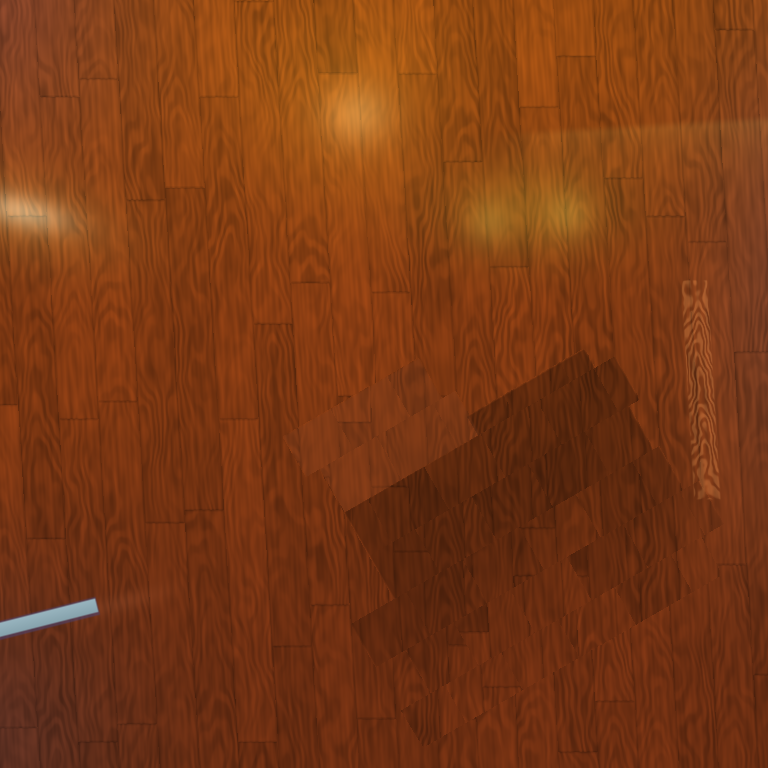
Write a WebGL 1 fragment shader that draws this texture.

```glsl
precision highp float;
// A polished oak strip floor: slightly leaning planks with ring and fibre grain,
// a tilted patch of broken, darker blocks, soft lamp reflections and a pale rod.
// Grain is contour lines of stretched gradient noise; light is summed gaussians.

uniform vec2 u_resolution;

#define PLANK_WIDTH 0.052
#define PLANK_LENGTH 0.42
#define PLANK_LEAN 0.06
#define TONE_SPREAD 0.13
#define RING_DEPTH 0.19
#define FIBRE_DEPTH 0.16
#define SEAM_DEPTH 0.13
#define BLOCK_SIZE vec2(0.085, 0.065)
#define PATCH_ORIGIN vec2(0.449, 0.333)
#define PATCH_DARKNESS 0.23
#define EDGE 0.0015

float hash(vec2 p) {
  vec3 q = fract(vec3(p.xyx) * 0.1031);
  q += dot(q, q.yzx + 33.33);
  return fract((q.x + q.y) * q.z);
}

float gradientDot(vec2 cell, vec2 toPoint) {
  float angle = 6.2832 * hash(cell);
  return dot(vec2(cos(angle), sin(angle)), toPoint);
}

float gradientNoise(vec2 p) {
  vec2 i = floor(p), f = fract(p);
  vec2 u = f * f * f * (f * (f * 6.0 - 15.0) + 10.0);
  vec2 e = vec2(1.0, 0.0);
  return mix(mix(gradientDot(i, f), gradientDot(i + e, f - e), u.x),
             mix(gradientDot(i + e.yx, f - e.yx), gradientDot(i + 1.0, f - 1.0), u.x), u.y);
}

float glow(vec2 p, vec2 centre, vec2 radius) {
  vec2 d = (p - centre) / radius;
  return exp(-dot(d, d));
}

float box(vec2 p, vec2 low, vec2 high) {
  vec2 s = smoothstep(low - EDGE, low + EDGE, p) * (1.0 - smoothstep(high - EDGE, high + EDGE, p));
  return s.x * s.y;
}

// Dark ring lines: straight on some planks, arched on others.
float rings(vec2 local, float y, float seed) {
  float wobble = gradientNoise(vec2(local.x * 1.3 + seed * 91.0, y * 9.0 + seed * 37.0));
  float ripple = gradientNoise(vec2(local.x * 4.0 + seed * 53.0, y * 34.0));
  float straight = local.x * 4.5 + wobble * 3.5;
  float arched = y * 17.0 + 5.0 * sqrt(local.x * local.x + 0.02) + wobble * 2.5;
  float phase = mix(straight, arched, step(0.58, seed)) + ripple * 0.6;
  return smoothstep(0.0, 1.0, 0.5 + 0.5 * sin(6.2832 * phase));
}

// Brightness factor of the planks, around one.
float wood(vec2 p) {
  float x = (p.x + PLANK_LEAN * p.y) / PLANK_WIDTH;
  float column = floor(x);
  float along = p.y / PLANK_LENGTH + hash(vec2(column, 7.0)) * 5.0;
  float seed = hash(vec2(column, floor(along)) + 19.0);
  vec2 local = vec2(fract(x) - 0.5, fract(along) - 0.5);
  float sideGap = (0.5 - abs(local.x)) * PLANK_WIDTH;
  float endGap = (0.5 - abs(local.y)) * PLANK_LENGTH;
  float seam = 1.0 - smoothstep(0.0, 0.0028, min(sideGap, endGap));
  float fibre = gradientNoise(vec2(x * 11.0, p.y * 13.0 + seed * 40.0))
              + 0.6 * gradientNoise(vec2(x * 5.0, p.y * 30.0));
  float patchy = 0.55 + 0.9 * gradientNoise(p * vec2(14.0, 5.0) + seed * 9.0);
  float tone = 1.06 + TONE_SPREAD * (hash(vec2(seed * 311.0, column)) - 0.5);
  return tone - RING_DEPTH * patchy * rings(local, p.y, seed) + FIBRE_DEPTH * fibre - SEAM_DEPTH * seam;
}

// Room light on the varnish, before lamps.
vec3 floorColour(vec2 p) {
  vec3 c = mix(vec3(0.415, 0.175, 0.065), vec3(0.51, 0.225, 0.068), smoothstep(0.1, 0.65, p.y));
  c = mix(c, vec3(0.57, 0.28, 0.065), smoothstep(0.55, 1.0, p.y));
  c = mix(c, vec3(0.45, 0.23, 0.16), 0.85 * glow(p, vec2(-0.02, 1.02), vec2(0.2, 0.25)));
  c = mix(c, vec3(0.46, 0.25, 0.17), 0.8 * glow(p, vec2(1.05, 0.65), vec2(0.14, 0.35)));
  return mix(c, vec3(0.32, 0.17, 0.13), 0.85 * glow(p, vec2(-0.03, 0.03), vec2(0.2, 0.2)));
}

void main() {
  vec2 p = gl_FragCoord.xy / u_resolution;

  // Tilted patch: rows of blocks with ragged ends, fading towards the lower right.
  vec2 d = p - PATCH_ORIGIN;
  vec2 r = vec2(0.866 * d.x + 0.5 * d.y, 0.866 * d.y - 0.5 * d.x);
  float row = floor(r.y / BLOCK_SIZE.y);
  float start = -0.045 * mod(row, 2.0) * step(row, -2.0) - 0.02 * step(row, -3.0);
  start = mix(start, 0.2, step(0.0, row));
  float finish = 0.42 - 0.06 * hash(vec2(row, 3.0));
  float dark = box(r, vec2(start, -0.36), vec2(finish, mix(0.0, 0.028, step(0.2, r.x))));
  dark *= 1.0 - smoothstep(0.06, 0.34, -r.y);
  float pale = box(r, vec2(-0.02 * row, 0.0), vec2(0.203 - 0.02 * row, 0.125));
  vec2 block = floor(vec2(r.x / BLOCK_SIZE.x + 0.4 * row, row));
  float inside = step(0.02, max(dark, pale));
  vec2 shift = vec2(hash(block), hash(block + 5.0)) * vec2(0.04, 0.3) * inside;
  float blockTone = (hash(block + 11.0) - 0.5) * 0.1 * dark;

  vec3 colour = floorColour(p) * (wood(p + shift) + blockTone) * (1.0 - PATCH_DARKNESS * dark);
  colour = mix(colour, vec3(0.47, 0.24, 0.13), 0.25 * pale);

  // One plank catching light in its arched grain.
  vec2 strip = vec2(p.x + PLANK_LEAN * p.y - 0.942, p.y);
  float arches = rings(vec2(strip.x / 0.034, 0.0), p.y * 2.2, 0.83);
  colour += vec3(0.13, 0.11, 0.07) * arches * box(strip, vec2(-0.017, 0.35), vec2(0.017, 0.635));

  // Lamp reflections, each a wide haze with a brighter core.
  colour += vec3(0.09, 0.09, 0.02) * glow(p, vec2(0.46, 0.87), vec2(0.13, 0.13));
  colour += vec3(0.13, 0.16, 0.14) * glow(p, vec2(0.465, 0.85), vec2(0.045, 0.04));
  vec2 tilted = vec2(p.x, p.y + 0.2 * p.x);
  colour += vec3(0.10, 0.12, 0.06) * glow(tilted, vec2(0.03, 0.725), vec2(0.12, 0.055));
  colour += vec3(0.18, 0.26, 0.28) * glow(tilted, vec2(0.03, 0.73), vec2(0.06, 0.022));
  colour += vec3(0.06, 0.12, 0.04) * glow(p, vec2(0.69, 0.725), vec2(0.11, 0.06));
  colour += vec3(0.08, 0.10, 0.05) * (glow(p, vec2(0.635, 0.71), vec2(0.03)) + glow(p, vec2(0.74, 0.72), vec2(0.03)));
  float below = 0.825 + 0.06 * (p.x - 0.65) - p.y;
  float band = smoothstep(-0.006, 0.008, below) * exp(-max(below, 0.0) * 22.0);
  colour += vec3(0.05, 0.07, 0.04) * band * smoothstep(0.62, 0.76, p.x);

  // Pale rod with a bluish rim and a faint reflected streak past its end.
  vec2 q = p - vec2(0.126, 0.212);
  q = vec2(0.969 * q.x + 0.246 * q.y, 0.969 * q.y - 0.246 * q.x);
  colour += vec3(0.06, 0.04, 0.03) * glow(q, vec2(0.03, -0.005), vec2(0.06, 0.012));
  float rim = box(q, vec2(-0.3, -0.013), vec2(0.001, 0.011));
  colour = mix(colour, vec3(0.30, 0.25, 0.42), 0.6 * rim);
  float rod = box(q, vec2(-0.3, -0.009), vec2(0.0, 0.009));
  colour = mix(colour, vec3(0.56, 0.67, 0.71) + 4.0 * q.y, rod);

  gl_FragColor = vec4(clamp(colour, 0.0, 1.0), 1.0);
}
```
